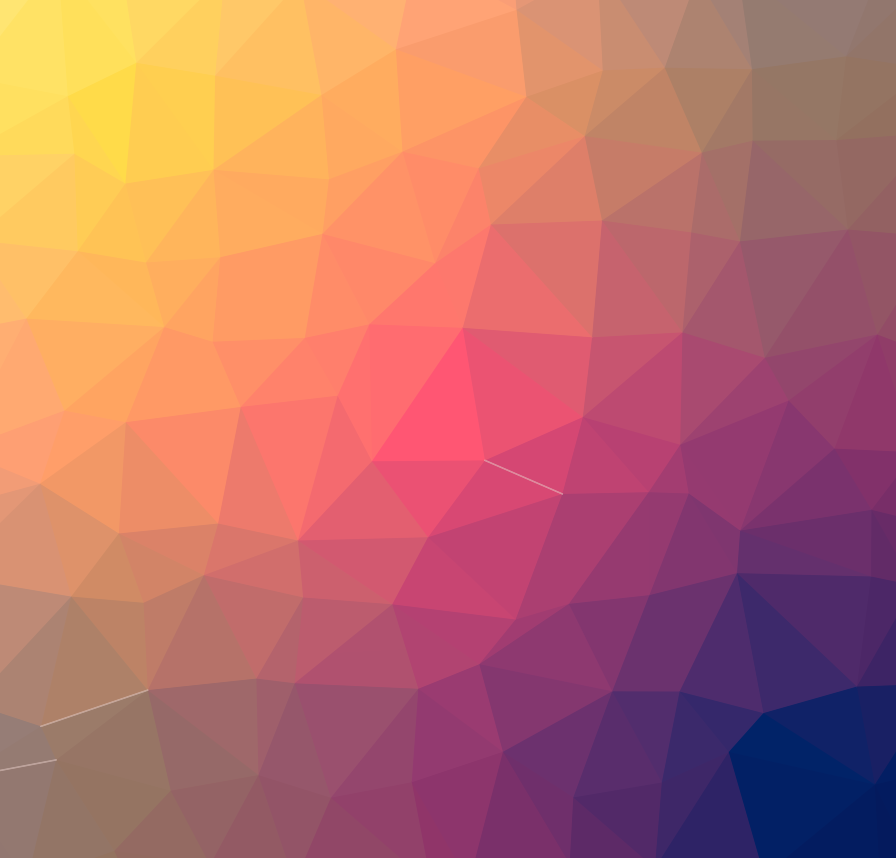
Write a Shadertoy shader that draws this background.

```glsl
// Low-poly mesh of flat triangles shaded from yellow through pink to navy.

const vec2 CELLS = vec2(10.07, 9.71);   // mesh cells across the canvas
const vec2 MESH_ORIGIN = vec2(0.59, 0.79);
const float JITTER = 0.66;

// Colours in CIE Lab
const vec3 PALE_YELLOW = vec3(91.5, -3.0, 58.0);
const vec3 YELLOW = vec3(89.0, -2.0, 74.0);
const vec3 PINK = vec3(60.1, 68.0, 18.5);
const vec3 NAVY = vec3(17.0, 19.8, -43.8);
const vec3 DEEP_NAVY = vec3(12.6, 22.0, -41.8);

vec2 hash2(vec2 p) {
    vec3 q = fract(p.xyx * vec3(0.1031, 0.1030, 0.0973));
    q += dot(q, q.yzx + 33.33);
    return fract((q.xx + q.yz) * q.zy);
}

float ramp(float a, float b, float t) {
    return clamp((t - a) / (b - a), 0.0, 1.0);
}

vec3 palette(float t) {
    vec3 c = mix(PALE_YELLOW, YELLOW, ramp(0.0, 0.12, t));
    c = mix(c, PINK, ramp(0.12, 0.5, t));
    c = mix(c, NAVY, ramp(0.5, 0.86, t));
    return mix(c, DEEP_NAVY, ramp(0.86, 1.0, t));
}

vec3 labToRgb(vec3 lab) {
    float fy = (lab.x + 16.0) / 116.0;
    vec3 f = vec3(fy + lab.y / 500.0, fy, fy - lab.z / 200.0);
    vec3 xyz = f * f * f * vec3(0.9505, 1.0, 1.089);
    vec3 c = mat3(3.2406, -0.9689, 0.0557,
                  -1.5372, 1.8758, -0.2040,
                  -0.4986, 0.0415, 1.0570) * xyz;
    c = clamp(c, 0.0, 1.0);
    return mix(12.92 * c, 1.055 * pow(c, vec3(1.0 / 2.4)) - 0.055, step(0.0031308, c));
}

// Blend of a horizontal and a vertical gradient
vec3 shade(vec2 meshPos) {
    vec2 t = clamp((meshPos + MESH_ORIGIN) / CELLS, 0.0, 1.0);
    return labToRgb(mix(palette(t.x), palette(t.y), 0.5));
}

void pin(inout vec2 offset, vec2 id, vec2 target, vec2 pinned) {
    if (id == target) offset = pinned;
}

// Jittered grid node; the focal facets have fixed offsets
vec2 node(vec2 id) {
    vec2 offset = (hash2(id + 17.0) - 0.5) * JITTER;
    // Pink centre
    pin(offset, id, vec2(4, 3), vec2(-0.44, -0.12));
    pin(offset, id, vec2(5, 3), vec2(-0.39, -0.08));
    pin(offset, id, vec2(4, 4), vec2(-0.41, 0.43));
    pin(offset, id, vec2(5, 4), vec2(-0.14, 0.42));
    pin(offset, id, vec2(6, 4), vec2(-0.04, -0.07));
    pin(offset, id, vec2(4, 5), vec2(0.22, 0.29));
    pin(offset, id, vec2(5, 5), vec2(0.73, -0.20));
    pin(offset, id, vec2(6, 5), vec2(0.70, -0.22));
    // Navy corner
    pin(offset, id, vec2(8, 7), vec2(-0.01, 0.28));
    pin(offset, id, vec2(9, 7), vec2(0.04, -0.02));
    pin(offset, id, vec2(8, 8), vec2(-0.40, -0.28));
    // Left seams
    pin(offset, id, vec2(0, 7), vec2(-0.13, 0.43));
    pin(offset, id, vec2(1, 7), vec2(0.07, 0.02));
    pin(offset, id, vec2(0, 8), vec2(0.04, -0.19));
    return id + offset;
}

float cross2(vec2 a, vec2 b) { return a.x * b.y - a.y * b.x; }

float edgeSide(vec2 p, vec2 a, vec2 b) {
    return cross2(b - a, p - a) / max(length(b - a), 1e-4);
}

// Adds one facet, weighted by its soft coverage of the point
void addFacet(inout vec4 sum, vec2 p, vec2 a, vec2 b, vec2 c, float pixel) {
    float turn = sign(cross2(b - a, c - a));
    float inside = min(turn * edgeSide(p, a, b),
                   min(turn * edgeSide(p, b, c), turn * edgeSide(p, c, a)));
    float cover = smoothstep(-0.6 * pixel, 0.6 * pixel, inside);
    if (cover > 0.0) sum += cover * vec4(shade((a + b + c) / 3.0), 1.0);
}

float seam(vec2 p, vec2 a, vec2 b, float pixel) {
    vec2 ab = b - a;
    float d = length(p - a - ab * clamp(dot(p - a, ab) / dot(ab, ab), 0.0, 1.0));
    return 1.0 - smoothstep(0.004, 0.004 + pixel, d);
}

void mainImage(out vec4 fragColor, in vec2 fragCoord) {
    vec2 uv = fragCoord / iResolution.xy;
    vec2 p = vec2(uv.x, 1.0 - uv.y) * CELLS - MESH_ORIGIN;
    float pixel = CELLS.y / iResolution.y;

    // Split each nearby cell along its shorter diagonal
    vec4 sum = vec4(shade(p), 1.0) * 1e-4;
    for (int j = -1; j <= 1; j++)
    for (int i = -1; i <= 1; i++) {
        vec2 id = floor(p) + vec2(i, j);
        vec2 a = node(id), b = node(id + vec2(1, 0));
        vec2 c = node(id + vec2(0, 1)), d = node(id + vec2(1, 1));
        bool falling = distance(a, d) < distance(b, c);
        addFacet(sum, p, a, b, falling ? d : c, pixel);
        addFacet(sum, p, d, c, falling ? a : b, pixel);
    }
    vec3 color = sum.rgb / sum.a;

    // Pale hairline seams
    float line = seam(p, node(vec2(5, 4)), node(vec2(5, 5)), pixel);
    line = max(line, seam(p, node(vec2(0, 7)), node(vec2(1, 7)), pixel));
    line = max(line, seam(p, node(vec2(-1, 8)), node(vec2(0, 8)), pixel));
    fragColor = vec4(mix(color, vec3(0.9, 0.8, 0.78), 0.5 * line), 1.0);
}
```
